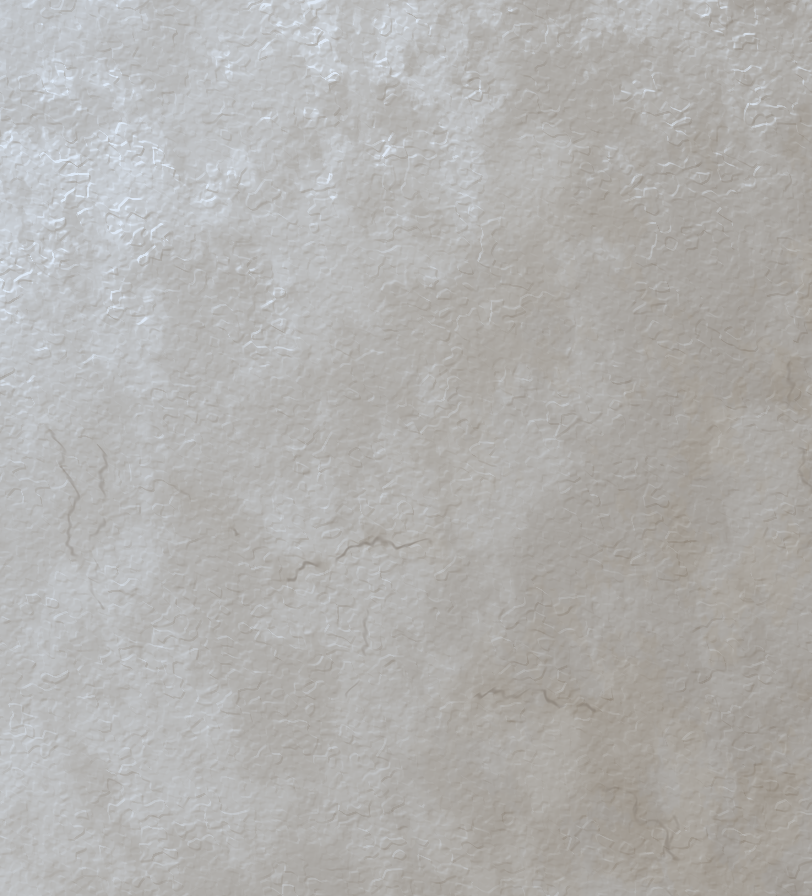
Write a WebGL 1 fragment shader that draws this texture.

```glsl
precision highp float;
// Weathered plaster wall: cool sheen at upper left, warm stains, fine embossed grain and hairline cracks.
uniform vec2 u_resolution;

const vec3 WARM_SHADE = vec3(0.595, 0.570, 0.540);
const vec3 STONE = vec3(0.692, 0.685, 0.674);
const vec3 COOL_SHEEN = vec3(0.805, 0.826, 0.850);
const vec3 CRACK_BROWN = vec3(0.49, 0.455, 0.42);

vec2 hash2(vec2 cell) {
  vec3 q = fract(cell.xyx * vec3(0.1031, 0.1030, 0.0973));
  q += dot(q, q.yzx + 33.33);
  return fract((q.xx + q.yz) * q.zy);
}

// Smooth cellular noise: random cell values blended by distance to their centres.
float cellTone(vec2 p) {
  vec2 base = floor(p);
  float sum = 0.0;
  float total = 0.0001;
  for (int y = -1; y <= 1; y++) {
    for (int x = -1; x <= 1; x++) {
      vec2 cell = base + vec2(float(x), float(y));
      vec2 away = cell + 0.1 + 0.8 * hash2(cell + 71.0) - p;
      float w = max(0.0, 1.0 - dot(away, away));
      w *= w;
      w *= w;
      sum += w * hash2(cell + 213.0).x;
      total += w;
    }
  }
  return sum / total;
}

// Layered cellular noise; higher persistence gives more ragged edges.
float cloud(vec2 p, float persistence) {
  float sum = 0.0;
  float total = 0.0;
  float weight = 1.0;
  for (int i = 0; i < 5; i++) {
    sum += weight * cellTone(p);
    total += weight;
    weight *= persistence;
    p = mat2(0.96, 0.28, -0.28, 0.96) * p * 2.1 + 19.0;
  }
  return sum / total;
}

vec2 wobble(vec2 p, float frequency, float amount) {
  vec2 s = sin(p.yx * frequency + vec2(0.4, 2.1));
  return p + amount * (s + 0.5 * sin(p.yx * frequency * 2.7 + s.yx * 2.0));
}

// Fine grain plus short, slightly flattened flakes.
float plasterHeight(vec2 p, float flakeMask) {
  float flake = cellTone(wobble(p, 90.0, 0.002) * vec2(82.0, 108.0));
  float plate = smoothstep(0.46, 0.68, flake);
  float grain = cellTone(p * vec2(165.0, 190.0) + 40.0);
  return grain * 0.95 + plate * mix(0.25, 1.0, flakeMask);
}

float segmentDistance(vec2 p, vec2 a, vec2 along) {
  float t = clamp(dot(p - a, along) / dot(along, along), 0.0, 1.0);
  return length(p - a - along * t);
}

// Scattered cracks: x is the dark line, y the soft stain around it.
vec2 cracks(vec2 p, float aspect) {
  vec2 bent = wobble(wobble(p, 37.0, 0.008), 150.0, 0.0028);
  vec2 marks = vec2(0.0);
  for (int i = 0; i < 9; i++) {
    float n = float(i);
    vec2 rnd = hash2(vec2(n, 5.0));
    vec2 start = vec2(fract(n * 0.618 + 0.12) * aspect, 0.08 + 0.6 * fract(n * 0.382 + 0.71));
    float angle = -1.8 + 2.2 * rnd.x;
    vec2 along = (0.09 + 0.10 * rnd.y) * vec2(cos(angle), sin(angle));
    float d = segmentDistance(bent, start, along);
    float strength = 0.45 + 0.55 * rnd.x;
    marks = max(marks, strength * vec2(1.0 - smoothstep(0.0002, 0.0034, d), exp(-d * 80.0)));
  }
  return marks;
}

vec3 wallColour(float tone) {
  vec3 low = mix(WARM_SHADE, STONE, clamp(tone * 2.0, -0.3, 1.0));
  return mix(low, COOL_SHEEN, clamp(tone * 2.0 - 1.0, 0.0, 1.6));
}

void main() {
  vec2 p = gl_FragCoord.xy / u_resolution.y;
  float aspect = u_resolution.x / u_resolution.y;
  float x = p.x / aspect;

  // Broad light and small ragged patches
  float mottle = cloud(p * vec2(7.5, 5.5) + 3.0, 0.78);
  float ragged = cloud(p * vec2(8.0, 6.0) + 37.0, 0.85);
  float patches = smoothstep(0.46, 0.55, mottle);
  float topGlow = smoothstep(0.48, 1.0, p.y + 0.28 * (0.45 - x));
  float shine = topGlow * smoothstep(0.48, 0.57, ragged);
  float tone = 0.52 + 0.48 * (0.5 - x) + 0.17 * (p.y - 0.5);
  tone += 0.34 * (mottle - 0.5) + 0.07 * (patches - 0.5) + 0.19 * shine;

  // Embossed surface lit from the upper left
  float flakeMask = smoothstep(0.40, 0.66, cellTone(p * 27.0 + 8.0));
  vec2 lean = vec2(-0.0008, 0.0011);
  float relief = plasterHeight(p - lean, flakeMask) - plasterHeight(p + lean, flakeMask);
  tone += relief * (0.21 + 0.13 * shine);
  tone += 0.30 * shine * flakeMask * max(relief, 0.0);

  // Warm stains, cool left side and cracks
  vec2 crack = cracks(p, aspect);
  float stain = smoothstep(0.46, 0.60, 1.0 - ragged) * smoothstep(0.25, 0.9, x) * (1.0 - topGlow);
  vec3 colour = wallColour(tone - 0.09 * crack.y * (1.0 - patches));
  colour -= vec3(0.002, 0.009, 0.020) * (stain + 0.6 * crack.y);
  colour += vec3(-0.004, 0.002, 0.010) * (1.0 - smoothstep(0.0, 0.45, x)) * p.y;
  float broken = smoothstep(0.2, 0.7, cellTone(p * 48.0 + 90.0));
  colour = mix(colour, CRACK_BROWN, 0.55 * crack.x * broken);

  gl_FragColor = vec4(colour, 1.0);
}
```
